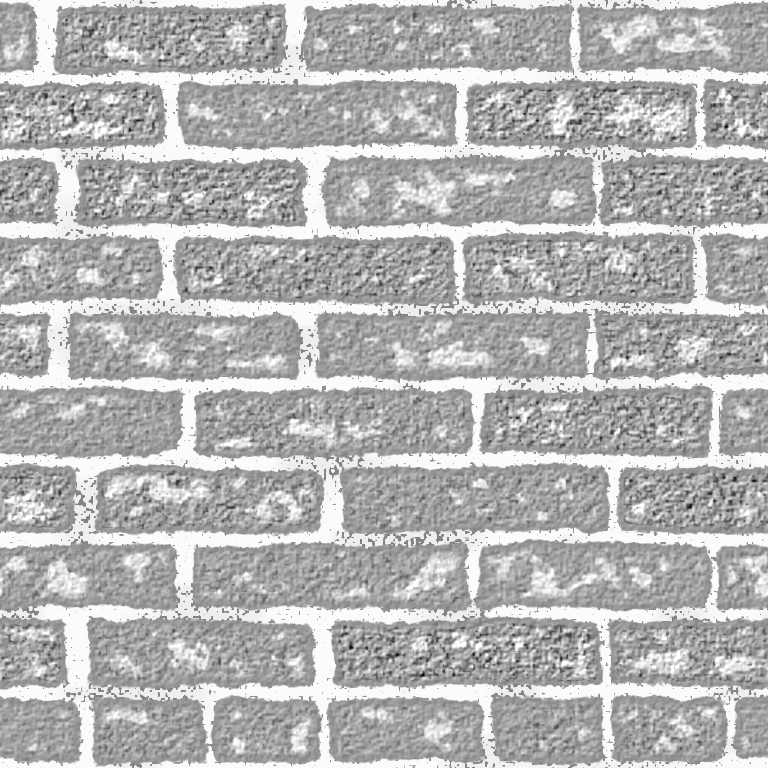
Reproduce this texture map procedurally as a three.js fragment shader.

```glsl
// Ten courses of worn grey brick with ragged white mortar; the lowest course is short bricks
#define COURSES 10.0
#define BED_HALF 0.0082
#define FILLET 0.011
#define SWAY 0.007
#define RAGGED 0.0075
#define BRICK_GREY 0.635
#define RIM_GREY 0.585
#define MORTAR_WHITE 0.985
#define GRAIN 0.34
#define PATCH_LIGHT 0.27
#define SPECK_DARK 0.42
#define EDGE_SOFT 0.0016

varying vec2 vUv;

float hash(vec2 p) {
  vec3 q = fract(p.xyx * 0.1031);
  q += dot(q, q.yzx + 33.33);
  return fract((q.x + q.y) * q.z);
}

// Value noise with whole cell counts, so that it tiles over the unit square
float noise(vec2 uv, vec2 cells) {
  vec2 p = uv * cells;
  vec2 i = floor(p);
  vec2 f = fract(p);
  f = f * f * (3.0 - 2.0 * f);
  vec2 a = mod(i, cells);
  vec2 b = mod(i + 1.0, cells);
  return mix(mix(hash(a), hash(vec2(b.x, a.y)), f.x),
             mix(hash(vec2(a.x, b.y)), hash(b), f.x), f.y);
}

// Light from the upper left across a bumpy surface
float emboss(vec2 uv, vec2 cells) {
  return noise(uv, cells) - noise(uv + vec2(0.7, -0.7) / cells, cells);
}

float smoothMin(float a, float b, float k) {
  float h = max(k - abs(a - b), 0.0) / k;
  return min(a, b) - h * h * k * 0.25;
}

// Takes in one upright joint: x = distance to mortar, y = gap to the left, z = brick id
void addJoint(inout vec3 brick, float x, float joint, float halfWidth) {
  float side = abs(fract(x - joint + 0.5) - 0.5) - halfWidth;
  float gap = fract(x - joint);
  brick.x = min(brick.x, side);
  if (gap < brick.y) brick.yz = vec2(gap, floor(joint * 100.0));
}

// Upright joints of one course, counted from the top
vec3 findBrick(float x, float course) {
  float odd = mod(course, 2.0);
  float phase = mod(course, 4.0);
  bool headers = course > COURSES - 1.5;
  float shift = 0.005 * course + mix(0.059 + 0.02 * step(1.5, phase),
                                     0.220 - 0.014 * step(2.5, phase), odd);
  vec3 joints = shift + mix(vec3(0.0, 0.322, 0.690), vec3(0.0, 0.376, 0.688), odd);
  vec3 widths = mix(vec3(0.014, 0.013, 0.006), vec3(0.010, 0.006, 0.0065), odd);
  vec3 extra = vec3(0.635, 0.792, 0.951);
  if (headers) {
    joints = vec3(0.111, 0.273, 0.421);
    widths = vec3(0.010, 0.006, 0.006);
  }
  vec3 brick = vec3(1.0, 2.0, 0.0);
  for (int k = 0; k < 3; k++) {
    addJoint(brick, x, joints[k], widths[k]);
    if (headers) addJoint(brick, x, extra[k], 0.007);
  }
  return brick;
}

void main() {
  vec2 uv = vUv;

  // Hand-laid sway of the joints
  vec2 p = uv + SWAY * (vec2(noise(uv + 0.37, vec2(17.0, 26.0)),
                             noise(uv, vec2(9.0, 20.0))) - 0.5);
  float level = (1.0 - p.y) * COURSES;
  float course = mod(floor(level), COURSES);
  vec3 brick = findBrick(p.x, course);
  float bed = (0.5 - abs(fract(level) - 0.5)) / COURSES - BED_HALF;

  // Ragged outline, positive inside the brick
  float lumps = noise(uv + 0.11, vec2(34.0, 40.0)) - 0.5;
  float chips = noise(uv + 0.53, vec2(110.0)) - 0.5;
  float crumbs = noise(uv + 0.29, vec2(260.0)) - 0.5;
  float d = smoothMin(brick.x, bed, FILLET)
          + RAGGED * (lumps + 0.45 * chips + 0.4 * crumbs);

  // Wear of each brick
  vec2 id = vec2(brick.z, course * 7.0);
  float wear = hash(id + 3.0);
  float rough = hash(id + 19.0);
  float inside = smoothstep(0.003, 0.013, d);

  // Pitted grain, stronger on rough bricks
  float grain = 0.65 * emboss(uv, vec2(256.0)) + 0.5 * emboss(uv + 0.41, vec2(120.0, 190.0));
  float face = mix(RIM_GREY, BRICK_GREY, inside);
  face += GRAIN * grain * mix(0.4, 0.8 + 0.8 * rough * rough, inside);
  float pits = smoothstep(0.70, 0.92, noise(uv + 0.77, vec2(230.0)));
  face -= 0.22 * pits * inside * (0.3 + rough);

  // Pale scuffed patches away from the rim
  float blotch = 0.55 * noise(uv + 0.19, vec2(38.0, 46.0))
               + 0.30 * noise(uv + 0.63, vec2(83.0, 90.0))
               + 0.15 * noise(uv + 0.83, vec2(200.0));
  float scuff = smoothstep(0.62 - 0.10 * wear, 0.76 - 0.08 * wear, blotch);
  face += PATCH_LIGHT * scuff * smoothstep(0.007, 0.02, d);

  // Thin shadow just inside the rim of some bricks
  float groove = 1.0 - smoothstep(0.0, 0.0018, abs(d - 0.009));
  face -= 0.15 * groove * step(0.6, rough) * (0.5 + chips);

  // Mortar with sooty specks, denser at its edges and in dirty stretches
  float dirt = smoothstep(0.55, 0.9, noise(uv + 0.47, vec2(14.0, 30.0)));
  float density = 0.12 + 0.18 * smoothstep(-0.006, 0.0, d) + 0.22 * dirt;
  float speck = smoothstep(1.0 - density, 1.12 - density, noise(uv + 0.91, vec2(300.0)));
  float mortar = MORTAR_WHITE - SPECK_DARK * speck - 0.05 * dirt;

  float shade = mix(mortar, face, smoothstep(-EDGE_SOFT, EDGE_SOFT, d));
  gl_FragColor = vec4(vec3(clamp(shade, 0.0, 1.0)), 1.0);
}
```
